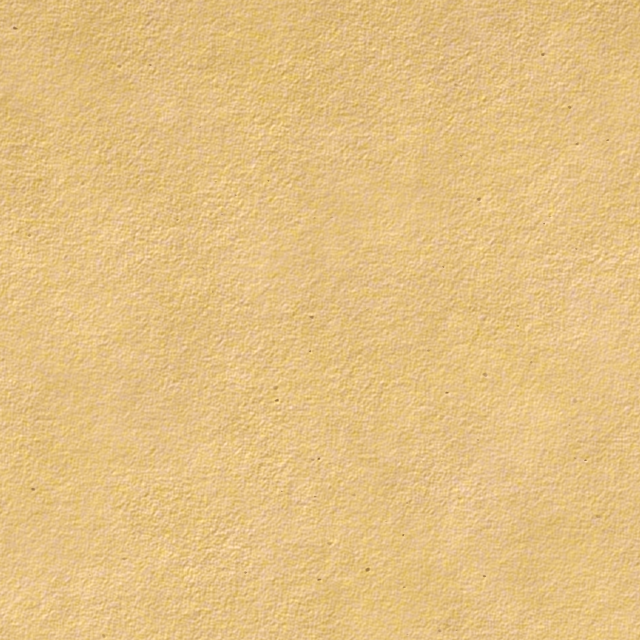
Write a Shadertoy shader that draws this texture.

```glsl
// Sunlit sandy plaster: fine ochre grain with soft mottling and small pits.
// A noise height field is lit from the upper left by height differences;
// pits are scattered on jittered grids and get a dark core and a bright rim.

const vec3  SAND        = vec3(0.893, 0.754, 0.510);
const vec3  PIT_SHADOW  = vec3(0.52, 0.37, 0.19);
const vec3  LIGHT_TINT  = vec3(1.0, 1.05, 1.28);
const vec3  YELLOW_TINT = vec3(0.05, 0.10, -1.0);
const vec2  TO_LIGHT    = vec2(-0.55, 0.83);
const float LIGHT_STEP  = 0.0030;
const float RELIEF      = 0.18;
const float MOTTLE      = 0.030;
const float YELLOWING   = 0.13;
const float TOP_SHADE   = 0.030;

uint mixBits(uint x) {
    x = x * 747796405u + 2891336453u;
    x = ((x >> ((x >> 28u) + 4u)) ^ x) * 277803737u;
    return (x >> 22u) ^ x;
}

// Two random values in 0..1 for a grid cell
vec2 hash2(vec2 cell, uint seed) {
    ivec2 c = ivec2(cell);
    uint a = mixBits(uint(c.x) + mixBits(uint(c.y) + mixBits(seed)));
    uint b = mixBits(a);
    return vec2(a >> 8u, b >> 8u) / 16777216.0;
}

float cornerSlope(vec2 cell, vec2 offset, uint seed) {
    return dot(hash2(cell, seed) * 2.0 - 1.0, offset);
}

// Gradient noise around zero
float noise(vec2 p, uint seed) {
    vec2 i = floor(p), f = p - i;
    vec2 u = f * f * f * (f * (f * 6.0 - 15.0) + 10.0);
    vec2 e = vec2(1.0, 0.0);
    float low  = mix(cornerSlope(i, f, seed),
                     cornerSlope(i + e.xy, f - e.xy, seed), u.x);
    float high = mix(cornerSlope(i + e.yx, f - e.yx, seed),
                     cornerSlope(i + e.xx, f - e.xx, seed), u.x);
    return mix(low, high, u.y);
}

// Plaster surface, from trowel dents down to sand grains
float height(vec2 p) {
    return 0.55 * noise(p * 38.0, 1u)
         + 0.40 * noise(p * 75.0, 2u)
         + 0.55 * noise(p * 135.0, 3u)
         + 0.50 * noise(p * 225.0, 4u);
}

// Pits on a jittered grid: x is the dark core, y the lit rim beside it
vec2 pits(vec2 p, float cells, float amount, uint seed) {
    vec2 cell = floor(p * cells);
    vec2 center = (cell + 0.2 + 0.6 * hash2(cell, seed)) / cells;
    vec2 rnd = hash2(cell, seed + 1u);
    float crowding = 1.0 + 3.0 * noise(center * 5.0, seed + 2u);
    float present = step(rnd.x, amount * crowding);
    float radius = mix(0.0020, 0.0046, rnd.y * rnd.y);
    vec2 d = p - center;
    d += 0.0022 * vec2(noise(p * 160.0, 21u), noise(p * 160.0, 22u));
    d.y *= 1.25;
    float core = 1.0 - smoothstep(0.25, 1.25, length(d) / radius);
    float rim = 1.0 - smoothstep(0.3, 1.5, length(d + TO_LIGHT * radius * 1.5) / radius);
    return present * vec2(core, rim * (1.0 - core)) * mix(0.45, 1.0, hash2(cell, seed + 3u).x);
}

void mainImage(out vec4 fragColor, in vec2 fragCoord) {
    vec2 p = fragCoord / iResolution.y;

    // Grain lit from the upper left, rougher in some areas than others
    float roughness = 1.0 + 0.5 * noise(p * 4.0, 5u) + 0.4 * noise(p * 11.0, 6u);
    float shade = RELIEF * roughness * (height(p) - height(p + TO_LIGHT * LIGHT_STEP));

    // Broad mottling and a darker upper edge
    shade += MOTTLE * (noise(p * 3.0, 7u) + noise(p * 9.0, 8u) + noise(p * 26.0, 9u));
    shade -= TOP_SHADE * (smoothstep(0.55, 1.05, p.y) - 0.2);

    // Uneven ochre pigment
    float pigment = 0.8 * noise(p * 62.0, 10u) + 0.8 * noise(p * 120.0, 11u)
                  + 0.3 * noise(p * 6.0, 12u);
    vec3 color = SAND + shade * LIGHT_TINT + YELLOWING * pigment * YELLOW_TINT;

    // Small pits, sparse large ones and faint finer ones
    vec2 pit = pits(p, 15.0, 0.15, 30u) + 0.5 * pits(p, 34.0, 0.06, 40u);
    color += 0.07 * pit.y * LIGHT_TINT;
    color = mix(color, PIT_SHADOW, min(0.85 * pit.x, 1.0));

    fragColor = vec4(clamp(color, 0.0, 1.0), 1.0);
}
```
